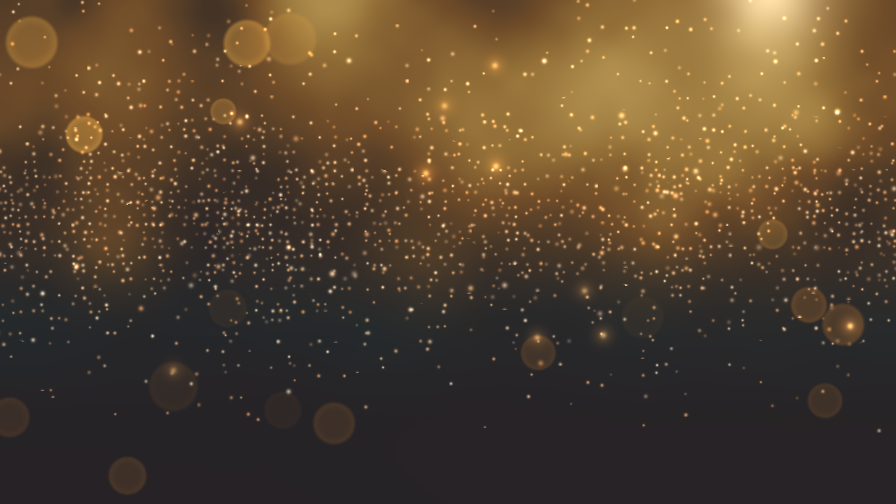
Give the GLSL for this background, as a Shadertoy shader.

```glsl
// Golden glitter dust and bokeh lights fading from a bright glow into darkness.

// Colour ramp from shadow to light
const vec3 RAMP[6] = vec3[6](
    vec3(0.15, 0.135, 0.148), vec3(0.28, 0.21, 0.15), vec3(0.44, 0.30, 0.16),
    vec3(0.58, 0.44, 0.22), vec3(0.71, 0.58, 0.32), vec3(0.86, 0.79, 0.54));

// Soft clouds: centre, radius, strength
const vec4 CLOUDS[11] = vec4[11](
    vec4(0.65, 1.0, 0.13, 0.38), vec4(0.93, 0.83, 0.20, 0.28), vec4(1.03, 0.66, 0.15, 0.23),
    vec4(1.28, 0.86, 0.20, 0.26), vec4(1.45, 0.66, 0.17, 0.26), vec4(1.30, 0.54, 0.11, 0.17),
    vec4(0.28, 0.84, 0.17, 0.13), vec4(0.22, 0.52, 0.09, 0.19), vec4(0.86, 0.49, 0.11, 0.12),
    vec4(1.63, 0.74, 0.09, 0.15), vec4(1.52, 0.87, 0.10, 0.22));
const vec4 SHADES[6] = vec4[6](
    vec4(0.42, 0.97, 0.08, 0.15), vec4(1.0, 1.0, 0.11, 0.25), vec4(0.07, 0.68, 0.10, 0.09),
    vec4(0.42, 0.62, 0.13, 0.12), vec4(1.70, 0.58, 0.10, 0.06), vec4(0.15, 1.0, 0.05, 0.12));

// Bokeh discs: centre, radius, opacity
const vec4 HIGH_DISCS[6] = vec4[6](
    vec4(0.063, 0.916, 0.052, 0.36), vec4(0.490, 0.914, 0.047, 0.45), vec4(0.576, 0.923, 0.052, 0.22),
    vec4(0.167, 0.733, 0.037, 0.52), vec4(0.443, 0.779, 0.026, 0.32), vec4(1.533, 0.535, 0.030, 0.25));
const vec4 LOW_DISCS[11] = vec4[11](
    vec4(0.452, 0.388, 0.038, 0.15), vec4(0.344, 0.233, 0.049, 0.20), vec4(0.019, 0.172, 0.040, 0.32),
    vec4(0.561, 0.186, 0.037, 0.13), vec4(0.663, 0.160, 0.042, 0.36), vec4(0.253, 0.056, 0.038, 0.38),
    vec4(1.068, 0.300, 0.035, 0.42), vec4(1.605, 0.395, 0.036, 0.62), vec4(1.673, 0.356, 0.042, 0.55),
    vec4(1.637, 0.205, 0.035, 0.36), vec4(1.275, 0.370, 0.042, 0.12));

// Bright sparks: centre, strength
const vec3 SPARKS[10] = vec3[10](
    vec3(0.845, 0.656, 0.8), vec3(0.984, 0.670, 0.7), vec3(0.882, 0.790, 0.5), vec3(0.476, 0.758, 0.7),
    vec3(1.687, 0.353, 1.0), vec3(1.197, 0.335, 0.7), vec3(1.160, 0.423, 0.6), vec3(1.066, 0.330, 0.6),
    vec3(0.982, 0.870, 0.6), vec3(0.344, 0.265, 0.5));

vec3 hash32(vec2 p) {
    vec3 q = fract(p.xyx * vec3(0.1031, 0.1030, 0.0973));
    q += dot(q, q.yxz + 33.33);
    return fract((q.xxy + q.yzz) * q.zyx);
}

float noise(vec2 p) {
    vec2 i = floor(p), f = fract(p);
    f = f * f * (3.0 - 2.0 * f);
    vec2 e = vec2(0.0, 1.0);
    return mix(mix(hash32(i).x, hash32(i + e.yx).x, f.x),
               mix(hash32(i + e.xy).x, hash32(i + e.yy).x, f.x), f.y);
}

float fbm(vec2 p) {
    return 0.55 * noise(p) + 0.3 * noise(p * 2.1 + 7.0) + 0.15 * noise(p * 4.3 + 19.0);
}

float gauss(float d, float r) { return exp(-d * d / (r * r)); }

float blob(vec2 p, vec4 b) { return b.w * gauss(distance(p, b.xy), b.z); }

vec3 ramp(float t) {
    float s = clamp(t, 0.0, 0.999) * 5.0;
    int i = int(s);
    return mix(RAMP[i], RAMP[i + 1], fract(s));
}

// Opacity of a soft disc with a faintly brighter rim
float disc(vec2 p, vec4 b) {
    float d = distance(p, b.xy) / b.z;
    return b.w * (1.0 - smoothstep(0.88, 1.08, d)) * (0.8 + 0.3 * smoothstep(0.55, 0.95, d));
}

// One layer of scattered dots, at most one per grid cell
vec3 dust(vec2 p, float cells, float radius, float chance, float seed) {
    vec2 id = floor(p * cells);
    vec3 place = hash32(id + seed), look = hash32(id + seed + 57.0);
    vec2 centre = (id + 0.25 + 0.5 * place.xy) / cells;
    float dot_ = gauss(distance(p, centre), radius * (0.7 + 0.5 * look.x));
    vec3 tint = mix(vec3(0.85, 0.52, 0.24), vec3(1.0, 0.90, 0.74), look.y);
    return tint * dot_ * step(place.z, chance) * (0.3 + 0.7 * look.z);
}

void mainImage(out vec4 fragColor, in vec2 fragCoord) {
    vec2 p = fragCoord / iResolution.y;
    float sunDist = distance(p, vec2(1.528, 1.02));

    // Cloudy light
    float light = 0.32 * smoothstep(0.32, 0.85, p.y) + 0.36 * exp(-sunDist / 0.22);
    for (int i = 0; i < 11; i++) light += blob(p, CLOUDS[i]);
    for (int i = 0; i < 6; i++) light -= blob(p, SHADES[i]);
    light += 0.28 * (fbm(p * 5.0) - 0.5) * smoothstep(0.3, 0.65, p.y);
    vec3 col = ramp(light);

    // Cool haze over the lower half, and the white source
    col += vec3(-0.005, 0.02, 0.018) * gauss(p.y - 0.36, 0.13) * (0.5 + fbm(p * 4.0 + 3.0));
    col += vec3(0.35, 0.36, 0.38) * gauss(sunDist, 0.10);

    // Bokeh
    for (int i = 0; i < 6; i++) col = mix(col, vec3(0.88, 0.64, 0.27), disc(p, HIGH_DISCS[i]));
    for (int i = 0; i < 11; i++) col = mix(col, vec3(0.46, 0.31, 0.17), disc(p, LOW_DISCS[i]));

    // Glitter, densest in a band across the middle
    float band = gauss(p.y - 0.57, 0.16) * (0.45 + 0.7 * noise(p * 6.0 + 11.0));
    float sparse = 0.08 * smoothstep(0.12, 0.35, p.y);
    float density = band * mix(0.65, 0.4, smoothstep(0.4, 0.9, p.x)) + sparse;
    col += 0.8 * dust(p, 64.0, 0.0030, density, 3.0);
    col += 0.7 * dust(p + 0.37, 47.0, 0.0034, density * 0.7, 91.0);
    col += 0.8 * dust(p + 0.71, 26.0, 0.0046, density * 0.4, 173.0);

    // Sparks with halos
    for (int i = 0; i < 10; i++) {
        float d = distance(p, SPARKS[i].xy);
        col += SPARKS[i].z * (vec3(0.6, 0.5, 0.3) * gauss(d, 0.006) + vec3(0.26, 0.15, 0.05) * gauss(d, 0.018));
    }
    fragColor = vec4(min(col, 1.0), 1.0);
}
```
